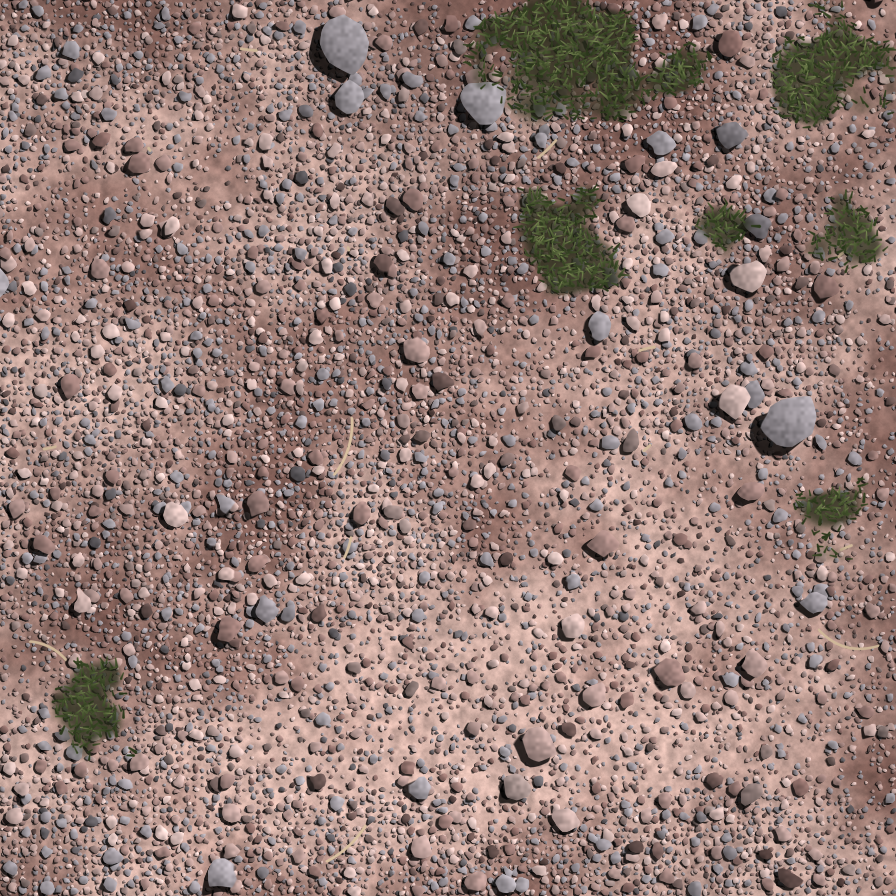
Write a WebGL 1 fragment shader that draws this texture.

```glsl
precision highp float;
uniform vec2 u_resolution;

vec4 hash4(vec2 p) {
  vec4 q = fract(p.xyxy * vec4(0.1031, 0.1030, 0.0973, 0.1099));
  q += dot(q, q.wzxy + 33.33);
  return fract((q.xxyz + q.yzzw) * q.zywx);
}

float noise(vec2 p) {
  vec2 i = floor(p), f = fract(p);
  f = f * f * (3.0 - 2.0 * f);
  return mix(mix(hash4(i).x, hash4(i + vec2(1, 0)).x, f.x),
             mix(hash4(i + vec2(0, 1)).x, hash4(i + 1.0).x, f.x), f.y);
}

float fbm(vec2 p) {
  float sum = 0.0, weight = 0.5;
  for (int i = 0; i < 4; i++) {
    sum += weight * noise(p);
    p = p * 2.1 + 17.3;
    weight *= 0.5;
  }
  return sum / 0.9375;
}

// Coverage of a shape at signed distance d, softened over blur
float fill(float d, float blur) {
  return 1.0 - smoothstep(-blur, blur, d);
}

vec2 heading(float angle) {
  return vec2(cos(angle), sin(angle));
}

// Chipped, slightly elongated pebble
float pebble(vec2 q, float turn, float size) {
  vec2 axis = heading(6.2832 * turn);
  q = vec2(dot(q, axis), dot(q, vec2(-axis.y, axis.x)));
  q.y *= 1.0 + 0.5 * fract(turn * 7.0);
  vec2 b = abs(q);
  float facets = max(max(b.x, b.y), dot(b, vec2(0.74)));
  facets = max(facets, dot(q, vec2(1.15, 0.6)));
  return mix(length(q), facets, 0.65) - size;
}

// One layer of lit stones, each casting a shadow to the lower left
vec3 stones(vec3 col, vec2 uv, float count, float cover) {
  vec2 p = uv * count;
  p += 0.22 * (vec2(noise(p * 2.3), noise(p * 2.3 + 40.0)) - 0.5);
  float blur = 0.8 * count / u_resolution.y;
  float speckle = 0.24 * (noise(uv * 230.0) - 0.5);
  for (int j = -1; j <= 1; j++) {
    for (int i = -1; i <= 1; i++) {
      vec2 id = floor(p) + vec2(i, j);
      vec4 r = hash4(id + count * 7.0);
      vec4 k = hash4(id + count * 3.0 + 50.0);
      vec2 place = id / count;
      float bare = smoothstep(0.5, 0.8, noise(place * 5.0) + 0.15 - 0.2 * place.y);
      if (r.z > cover * (1.0 - 0.5 * bare)) continue;
      vec2 q = p - id - 0.25 - 0.5 * r.xy;
      float size = mix(0.25, 0.48, r.w * r.w);
      float shadow = pebble(q + vec2(0.36, 0.28) * size, k.x, size);
      col *= 1.0 - 0.8 * fill(shadow, blur * 1.2);
      vec3 tint = mix(vec3(0.52, 0.40, 0.38), vec3(0.83, 0.73, 0.71), k.y);
      tint = mix(tint, vec3(0.57, 0.56, 0.59), 0.85 * step(0.7, k.z));
      tint *= mix(0.6, 1.0, smoothstep(0.0, 0.25, k.w));
      float light = 0.98 + 0.3 * dot(q / size, vec2(0.75, 0.55)) + speckle;
      col = mix(col, tint * light, fill(pebble(q, k.x, size), blur));
    }
  }
  return col;
}

// Positive inside grass tufts, which gather at the top and right
float tuft(vec2 uv) {
  vec2 p = uv * 6.0;
  float inside = -1.0;
  for (int j = -1; j <= 1; j++) {
    for (int i = -1; i <= 1; i++) {
      vec2 id = floor(p) + vec2(i, j);
      vec4 r = hash4(id + 211.0);
      vec2 c = (id + 0.5) / 6.0;
      float chance = 0.07 + 0.75 * smoothstep(0.55, 0.9, c.y) * smoothstep(0.0, 0.45, c.x)
                   + 0.35 * smoothstep(0.65, 0.95, c.x) * smoothstep(0.25, 0.5, c.y);
      float radius = mix(0.12, 0.55, r.w) * mix(0.5, 1.0, smoothstep(0.3, 0.8, c.y));
      if (r.z < chance) inside = max(inside, radius - length(p - id - 0.2 - 0.6 * r.xy));
    }
  }
  return inside + 0.35 * (noise(uv * 32.0) - 0.5);
}

vec3 grass(vec3 col, vec2 uv) {
  float here = tuft(uv);
  if (here < -0.45) return col;
  col = mix(col, vec3(0.15, 0.17, 0.10), 0.75 * smoothstep(-0.02, 0.14, here));
  for (int layer = 0; layer < 5; layer++) {
    float count = 62.0 + 9.0 * float(layer);
    vec2 p = uv * count;
    for (int j = -1; j <= 1; j++) {
      for (int i = -1; i <= 1; i++) {
        vec2 id = floor(p) + vec2(i, j);
        vec4 r = hash4(id + 31.0 * float(layer));
        vec2 root = id + r.xy;
        if (tuft(root / count) < 0.2 * r.w - 0.03) continue;
        vec2 dir = heading(1.57 + 3.4 * (r.z - 0.5));
        float t = clamp(dot(p - root, dir), 0.0, 0.5 + 0.4 * r.w);
        float d = length(p - root - dir * t) - 0.11 * (1.0 - 0.8 * t);
        vec3 blade = mix(vec3(0.16, 0.21, 0.10), vec3(0.54, 0.60, 0.37), r.w * (0.4 + 0.7 * t));
        col = mix(col, blade, fill(d, 0.8 * count / u_resolution.y));
      }
    }
  }
  return col;
}

// Sparse bent straws
vec3 straws(vec3 col, vec2 uv) {
  vec2 p = uv * 9.0;
  vec4 r = hash4(floor(p) + 77.0);
  vec2 q = fract(p) - 0.5, dir = heading(6.2832 * r.x);
  q = vec2(dot(q, dir), dot(q, vec2(-dir.y, dir.x)));
  q.y += (r.y - 0.5) * 2.0 * q.x * q.x;
  q.x -= clamp(q.x, -0.32 * r.w, 0.32 * r.w);
  float straw = fill(length(q) - 0.014, 7.0 / u_resolution.y);
  return mix(col, vec3(0.80, 0.71, 0.59), straw * step(r.z, 0.28));
}

void main() {
  vec2 uv = gl_FragCoord.xy / u_resolution.y;
  // Dusty soil, paler and redder toward the lower left
  float dust = fbm(uv * 7.0) + 0.2 * (0.6 - uv.y) + 0.1 * (0.5 - uv.x);
  vec3 col = mix(vec3(0.48, 0.35, 0.32), vec3(0.80, 0.67, 0.63), smoothstep(0.2, 0.8, dust));
  col *= 0.78 + 0.44 * fbm(uv * 120.0);
  // Gravel from grit up to scattered rocks
  col = stones(col, uv, 140.0, 0.75);
  col = stones(col, uv, 88.0, 0.72);
  col = stones(col, uv, 52.0, 0.42);
  col = stones(col, uv, 29.0, 0.16);
  col = stones(col, uv, 14.0, 0.06);
  col = straws(col, uv);
  col *= 0.92 + 0.2 * fbm(uv * 4.0 + 9.0);
  gl_FragColor = vec4(grass(col, uv), 1.0);
}
```
